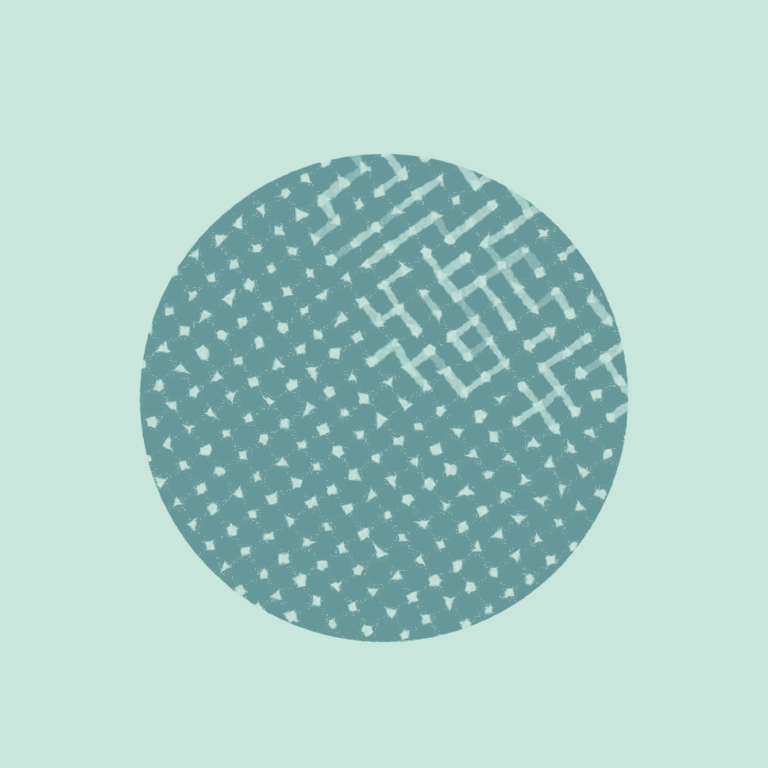
Write a WebGL 2 fragment shader that draws this pattern.

```glsl
#version 300 es
precision highp float;
// A teal disc on pale mint, strewn with small cut-paper chips on a tilted square
// lattice. Toward the upper right, random strips join neighbouring chips.
// Chips are half-plane polygons, strips are tapered segments, grain is hashed.

uniform vec2 u_resolution;
out vec4 fragColor;

const vec3 MINT = vec3(0.788, 0.900, 0.862);
const vec3 TEAL = vec3(0.402, 0.598, 0.600);
const vec3 STRIP = vec3(0.665, 0.812, 0.785);
const vec2 DISC_CENTER = vec2(0.5, 0.4818);
const float DISC_RADIUS = 0.3177;
const vec2 LATTICE_ORIGIN = vec2(0.3125, 0.7070);
const float LATTICE_ANGLE = 0.6308;
const float CELL = 0.03492;
const vec2 WEB_CENTER = vec2(0.716, 0.759);
const float WEB_RADIUS = 0.300;
const float TAU = 6.28318;

// Integer hash: lattice point and salt to [0, 1)
float hash(vec2 p, int salt) {
    uvec2 q = uvec2(ivec2(floor(p + 0.5)));
    uint h = q.x * 1597334677u ^ q.y * 3812015801u ^ uint(salt) * 2798796415u;
    h = (h ^ (h >> 16)) * 2246822519u;
    h = (h ^ (h >> 13)) * 3266489917u;
    return float((h ^ (h >> 16)) >> 8) / 16777216.0;
}

float valueNoise(vec2 p, int salt) {
    vec2 i = floor(p), f = fract(p);
    f = f * f * (3.0 - 2.0 * f);
    float low = mix(hash(i, salt), hash(i + vec2(1, 0), salt), f.x);
    float high = mix(hash(i + vec2(0, 1), salt), hash(i + vec2(1, 1), salt), f.x);
    return mix(low, high, f.y);
}

mat2 rotation(float a) {
    return mat2(cos(a), sin(a), -sin(a), cos(a));
}

// Coverage of a shape from its signed distance
float cover(float d, float soft) {
    return 1.0 - smoothstep(-soft, soft, d);
}

vec2 jittered(vec2 node) {
    return node + 0.13 * (vec2(hash(node, 1), hash(node, 2)) - 0.5);
}

// Irregular polygon with three to five sides
float chipDistance(vec2 p, vec2 node) {
    float pick = hash(node, 3);
    int sides = pick < 0.38 ? 3 : (pick < 0.80 ? 4 : 5);
    float turn = hash(node, 4) * (sides == 4 ? 0.6 : TAU) - 0.3;
    float size = (0.035 + 0.034 * float(sides)) * mix(0.8, 1.1, hash(node, 5));
    float d = -1.0;
    for (int k = 0; k < sides; k++) {
        float a = turn + TAU * (float(k) + 0.25 * hash(node, 10 + k)) / float(sides);
        float reach = size * mix(0.75, 1.15, hash(node, 20 + k));
        d = max(d, dot(p, vec2(cos(a), sin(a))) - reach);
    }
    return d;
}

// Segment whose half-width runs from w.x to w.y
float taperedSegment(vec2 p, vec2 a, vec2 b, vec2 w) {
    vec2 ab = b - a;
    float t = clamp(dot(p - a, ab) / dot(ab, ab), 0.0, 1.0);
    return length(p - a - t * ab) - mix(w.x, w.y, t);
}

// Opacity of the strips that leave one node in four directions
float stripCover(vec2 q, vec2 node, mat2 tilt, float soft) {
    float sum = 0.0;
    vec2 stepDir = vec2(1.0, 0.0);
    for (int k = 0; k < 4; k++) {
        vec2 start = min(node, node + stepDir);
        vec2 end = max(node, node + stepDir);
        int salt = 30 + 10 * (k & 1);
        vec2 middle = LATTICE_ORIGIN + CELL * (tilt * (0.5 * (start + end)));
        float edge = WEB_RADIUS + 0.03 * (hash(start, salt) - 0.5);
        float inside = step(distance(middle, WEB_CENTER), edge);
        float present = inside * step(hash(start, salt + 1), 0.47);
        vec2 width = mix(vec2(0.10), vec2(0.20), vec2(hash(start, salt + 2), hash(start, salt + 3)));
        float d = taperedSegment(q, jittered(start), jittered(end), width);
        float opacity = mix(0.45, 1.0, smoothstep(0.0, 0.4, hash(start, salt + 4)));
        sum = max(sum, present * opacity * cover(d, soft));
        stepDir = vec2(-stepDir.y, stepDir.x);
    }
    return sum;
}

void main() {
    float side = min(u_resolution.x, u_resolution.y);
    vec2 uv = (gl_FragCoord.xy - 0.5 * u_resolution) / side + 0.5;
    float pixel = 1.0 / side;

    // Rough paper edges, then lattice coordinates
    vec2 wobble = vec2(valueNoise(uv * 220.0, 6), valueNoise(uv * 220.0, 7)) - 0.5;
    vec2 rough = uv + 0.0028 * wobble;
    mat2 tilt = rotation(LATTICE_ANGLE);
    vec2 q = transpose(tilt) * (rough - LATTICE_ORIGIN) / CELL;
    vec2 node = floor(q + 0.5);
    float soft = 0.9 * pixel / CELL + 0.02;

    // Ground with fine grain kept out of the round gaps between chips
    float gap = length(fract(q) - 0.5);
    float grain = hash(floor(uv * 600.0), 8);
    float speck = step(0.90, grain) * smoothstep(0.36, 0.46, gap);
    vec3 color = mix(TEAL, MINT, 0.28 * speck + 0.06 * smoothstep(0.40, 0.65, gap));

    // Strips and chips
    float mottle = valueNoise(uv * 260.0, 9);
    color = mix(color, STRIP + 0.06 * (mottle - 0.5), stripCover(q, node, tilt, soft));
    float chip = cover(chipDistance(tilt * (q - jittered(node)), node), soft);
    color = mix(color, mix(STRIP, MINT, 0.45 + 0.55 * mottle), chip);

    float disc = cover(distance(uv + 0.0008 * wobble, DISC_CENTER) - DISC_RADIUS, pixel);
    fragColor = vec4(mix(MINT, color, disc), 1.0);
}
```
